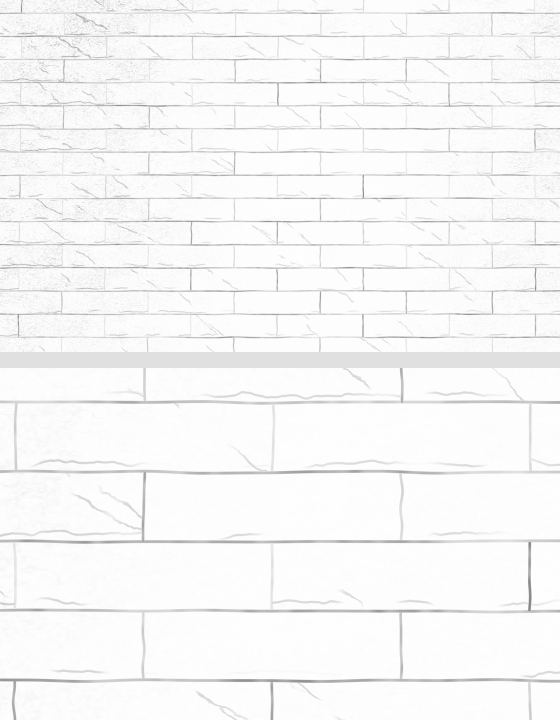
Top, the full canvas; bottom, a detail of the centre.
Write a Shadertoy shader that draws this texture.

```glsl
// Whitewashed split-face brick wall in running bond with thin grey joints.

const vec2 BRICK = vec2(0.2428, 0.0658);   // brick size, in canvas heights
const vec2 ORIGIN = vec2(0.062, 0.0416);   // corner of the first even row
const vec3 PAINT = vec3(0.995);
const vec3 SHADOW = vec3(0.42);

float hash(vec2 p) {
    vec3 q = fract(vec3(p.xyx) * vec3(0.1031, 0.1030, 0.0973));
    q += dot(q, q.yzx + 33.33);
    return fract((q.x + q.y) * q.z);
}

float noise(vec2 p) {
    vec2 i = floor(p), f = fract(p);
    f = f * f * (3.0 - 2.0 * f);
    return mix(mix(hash(i), hash(i + vec2(1, 0)), f.x),
               mix(hash(i + vec2(0, 1)), hash(i + vec2(1, 1)), f.x), f.y);
}

float fbm(vec2 p) {
    float sum = 0.0, amp = 0.5;
    for (int i = 0; i < 4; i++) {
        sum += amp * noise(p);
        p = p * 2.03 + 17.1;
        amp *= 0.5;
    }
    return sum;
}

// Coverage of a soft-edged line at distance d.
float stroke(float d, float halfWidth, float blur) {
    return 1.0 - smoothstep(halfWidth - 0.5 * blur, halfWidth + blur, d);
}

// Roughness left visible by the light: strong at left, faint at right.
float roughness(vec2 p, float aspect) {
    float x = p.x / aspect;
    float left = smoothstep(0.5, 0.0, x) * mix(0.6, 1.0, p.y);
    float right = 0.45 * smoothstep(0.65, 1.0, x);
    float top = 0.3 * smoothstep(0.6, 1.0, p.y) * smoothstep(0.9, 0.3, x);
    return clamp(left + right + top + 0.06, 0.0, 1.0);
}

// Dark lines between bricks, with uneven strength along their length.
float joints(vec2 p, vec2 grid, float row, float blur) {
    float bed = round(grid.y), head = round(grid.x);
    float bedWobble = 0.0022 * (noise(vec2(p.x * 18.0, bed * 7.0)) - 0.5);
    float headWobble = 0.002 * (noise(vec2(p.y * 60.0, head * 5.0)) - 0.5);
    float bedDist = abs((grid.y - bed) * BRICK.y + bedWobble);
    float headDist = abs((grid.x - head) * BRICK.x + headWobble);
    float bedInk = mix(0.22, 0.85, noise(vec2(p.x * 9.0, bed * 3.7)))
                 * mix(0.6, 1.0, noise(vec2(p.x * 90.0, bed)));
    float headInk = mix(0.18, 0.85, pow(hash(vec2(head, row) + 40.0), 2.0))
                  * mix(0.6, 1.0, noise(vec2(head, p.y * 110.0)));
    return max(bedInk * stroke(bedDist, 0.0011, blur),
               headInk * stroke(headDist, 0.0010, blur));
}

// Diagonal splits running down to the right across some bricks.
float cracks(vec2 q, vec2 id, float blur) {
    float ink = 0.0;
    for (int i = 0; i < 2; i++) {
        vec2 seed = id + float(i) * 23.0 + 60.0;
        float present = step(0.58, hash(seed));
        float start = BRICK.x * mix(0.0, 0.75, hash(seed + 5.0));
        float slope = mix(0.45, 1.0, hash(seed + 9.0));
        float wave = 0.018 * (fbm(q * 55.0 + seed * 3.0) - 0.5);
        float d = abs(q.y - BRICK.y + slope * (q.x - start) + wave);
        float gaps = smoothstep(0.35, 0.65, noise(q * 38.0 + seed * 7.0));
        ink = max(ink, present * gaps * stroke(d * 0.8, 0.0008, blur));
    }
    return 0.42 * ink;
}

// Ragged chipped rim just above the lower edge of a brick.
float chips(vec2 q, vec2 id, float blur) {
    float rim = 0.001 + 0.014 * fbm(vec2(q.x * 32.0, hash(id + 80.0) * 90.0));
    float gaps = smoothstep(0.5, 0.75, noise(vec2(q.x * 22.0, hash(id + 90.0) * 70.0)));
    return 0.42 * gaps * stroke(abs(q.y - rim), 0.0008, blur);
}

// Fine stone grain with short ragged scratches.
float grain(vec2 p, vec2 id) {
    float speck = noise(p * vec2(210.0, 290.0)) * noise(p * vec2(330.0, 410.0) + 9.0);
    float patches = smoothstep(0.25, 0.7, fbm(p * vec2(14.0, 26.0) + id * 3.0));
    float ridge = abs(fbm(p * vec2(26.0, 62.0) + id * 11.0) - 0.47);
    float scratch = stroke(ridge, 0.008, 0.025) * smoothstep(0.5, 0.75, noise(p * 32.0 + id));
    return 0.32 * speck * mix(0.35, 1.0, patches) + 0.19 * scratch;
}

void mainImage(out vec4 fragColor, in vec2 fragCoord) {
    vec2 p = fragCoord / iResolution.y;
    float aspect = iResolution.x / iResolution.y;
    float blur = 1.0 / iResolution.y;

    // Running bond layout with a slight lean of the courses
    float lean = 0.011 * (1.0 - p.y) * (1.0 - p.x / 1.2);
    vec2 grid = (p + vec2(lean, 0.0) - ORIGIN) / BRICK;
    float row = floor(grid.y);
    grid.x -= 0.5 * mod(row, 2.0);
    vec2 id = vec2(floor(grid.x), row);
    vec2 q = fract(grid) * BRICK;

    // Stone relief, then the joints
    float rough = roughness(p, aspect) * mix(0.65, 1.2, hash(id + 30.0));
    float relief = max(cracks(q, id, blur), chips(q, id, blur));
    float ink = rough * grain(p, id) + relief * mix(0.55, 1.0, rough);
    ink = max(ink, joints(p, grid, row, blur));

    fragColor = vec4(mix(PAINT, SHADOW, clamp(ink, 0.0, 1.0)), 1.0);
}
```
